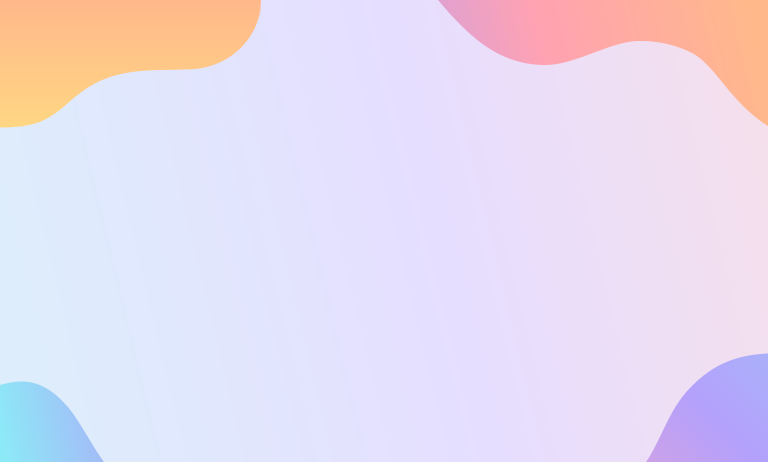
This background is drawn by a WebGL 1 fragment shader. Its source:

```glsl
precision highp float;

uniform vec2 u_resolution;

// The canvas spans SIZE design units
#define SIZE vec2(768.0, 462.0)
#define SLANT 0.24
#define SKY vec3(0.868, 0.930, 0.988)
#define LILAC vec3(0.902, 0.870, 1.0)
#define BLUSH vec3(0.960, 0.876, 0.925)
#define PEACH vec3(1.0, 0.722, 0.543)
#define GOLD vec3(1.0, 0.840, 0.515)
#define ORCHID vec3(0.875, 0.630, 0.820)
#define ROSE vec3(1.0, 0.635, 0.700)
#define CYAN vec3(0.545, 0.925, 0.970)
#define AZURE vec3(0.635, 0.745, 0.970)
#define VIOLET vec3(0.705, 0.630, 0.987)

// Cubic between two knots, each given as (x, height, slope)
float hermite(float x, vec3 a, vec3 b) {
  float w = b.x - a.x;
  float t = clamp((x - a.x) / w, -0.5, 1.5);
  float rise = b.y - a.y;
  float m0 = a.z * w;
  float m1 = b.z * w;
  return a.y + t * (m0 + t * (3.0 * rise - 2.0 * m0 - m1 + t * (m0 + m1 - 2.0 * rise)));
}

// Wave profiles, measured from the nearest horizontal border
float topLeft(float x) {
  vec3 a = vec3(35.0, 123.5, -0.28);
  vec3 b = vec3(68.0, 103.0, -0.9);
  vec3 c = vec3(100.0, 81.0, -0.45);
  vec3 d = vec3(188.0, 69.3, -0.05);
  if (x < a.x) return hermite(x, vec3(0.0, 127.5, 0.0), a);
  if (x < b.x) return hermite(x, a, b);
  if (x < c.x) return hermite(x, b, c);
  if (x < d.x) return hermite(x, c, d);
  float u = (x - d.x) / 73.0;
  float k = 1.0 - u * u;
  return d.y * sign(k) * sqrt(abs(k));
}

float topRight(float x) {
  vec3 a = vec3(490.0, 49.0, 0.62);
  vec3 b = vec3(545.0, 65.0, 0.0);
  vec3 c = vec3(593.0, 53.0, -0.37);
  vec3 d = vec3(640.0, 41.0, 0.0);
  vec3 e = vec3(692.0, 53.0, 0.5);
  vec3 f = vec3(722.0, 82.0, 1.25);
  if (x < a.x) return hermite(x, vec3(438.0, 0.0, 1.2), a);
  if (x < b.x) return hermite(x, a, b);
  if (x < c.x) return hermite(x, b, c);
  if (x < d.x) return hermite(x, c, d);
  if (x < e.x) return hermite(x, d, e);
  if (x < f.x) return hermite(x, e, f);
  return hermite(x, f, vec3(768.0, 126.0, 0.6));
}

float bottomLeft(float x) {
  vec3 a = vec3(22.0, 80.5, 0.0);
  vec3 b = vec3(67.0, 56.0, -1.15);
  if (x < a.x) return hermite(x, vec3(0.0, 77.0, 0.28), a);
  if (x < b.x) return hermite(x, a, b);
  return hermite(x, b, vec3(104.0, 0.0, -1.35));
}

float bottomRight(float x) {
  vec3 a = vec3(673.0, 51.0, 1.75);
  vec3 b = vec3(695.0, 79.0, 0.95);
  if (x < a.x) return hermite(x, vec3(646.0, 0.0, 1.4), a);
  if (x < b.x) return hermite(x, a, b);
  return hermite(x, b, vec3(768.0, 108.5, 0.05));
}

// Smooth fill below a profile, from its height here and one pixel along
float cover(float y, float here, float next, float pixel) {
  float slope = (next - here) / pixel;
  float dist = (here - y) / sqrt(1.0 + slope * slope);
  return clamp(dist / pixel + 0.5, 0.0, 1.0);
}

float ramp(float from, float to, float v) {
  return clamp((v - from) / (to - from), 0.0, 1.0);
}

vec3 blend(vec3 a, vec3 b, vec3 c, vec3 stops, float v) {
  return mix(mix(a, b, ramp(stops.x, stops.y, v)), c, ramp(stops.y, stops.z, v));
}

void main() {
  vec2 p = gl_FragCoord.xy / u_resolution * SIZE;
  float pixel = SIZE.x / u_resolution.x;
  float depth = SIZE.y - p.y;
  float x = p.x;
  float next = x + pixel;
  float across = x - SLANT * depth;

  // Pastel backdrop
  vec3 color = blend(SKY, LILAC, BLUSH, vec3(-60.0, 388.0, 740.0), across);

  // Upper corners
  vec3 warm = mix(PEACH, GOLD, ramp(0.0, 127.0, depth));
  color = mix(color, warm, cover(depth, topLeft(x), topLeft(next), pixel));
  vec3 coral = blend(ORCHID, ROSE, PEACH, vec3(430.0, 530.0, 745.0), across);
  color = mix(color, coral, cover(depth, topRight(x), topRight(next), pixel));

  // Lower corners
  vec3 cool = mix(CYAN, AZURE, ramp(0.0, 100.0, x + 0.2 * p.y));
  color = mix(color, cool, cover(p.y, bottomLeft(x), bottomLeft(next), pixel));
  vec3 dusk = blend(vec3(0.80, 0.63, 0.91), VIOLET, vec3(0.67, 0.69, 0.98),
                    vec3(646.0, 756.0, 876.0), x + p.y);
  color = mix(color, dusk, cover(p.y, bottomRight(x), bottomRight(next), pixel));

  gl_FragColor = vec4(color, 1.0);
}
```
